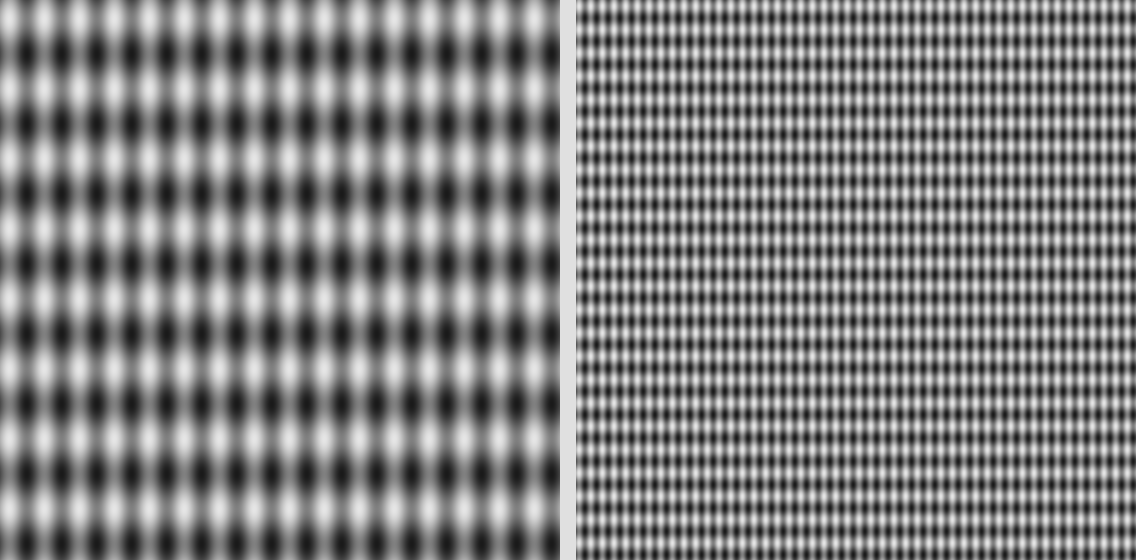
Left, the tile; right, the same tile 3 across and 3 down.
Give the GLSL for this pattern, as a three.js fragment shader.

```glsl
varying vec2 vUv;

const float TAU = 6.2831853;

// Sine wave from -1 to 1, with its crest a quarter of a cycle plus shift in
float wave(float position, float repeats, float shift) {
  return sin(TAU * (position * repeats - shift));
}

void main() {
  // Columns run left to right, rows run top to bottom
  float columns = wave(vUv.x, 16.0, 0.016);
  float rows = wave(1.0 - vUv.y, 8.0, 0.022);

  // Summed waves give bright and dark ovals with mid grey saddles
  float grey = 0.5 + 0.2 * (columns + rows);
  gl_FragColor = vec4(vec3(grey), 1.0);
}
```
